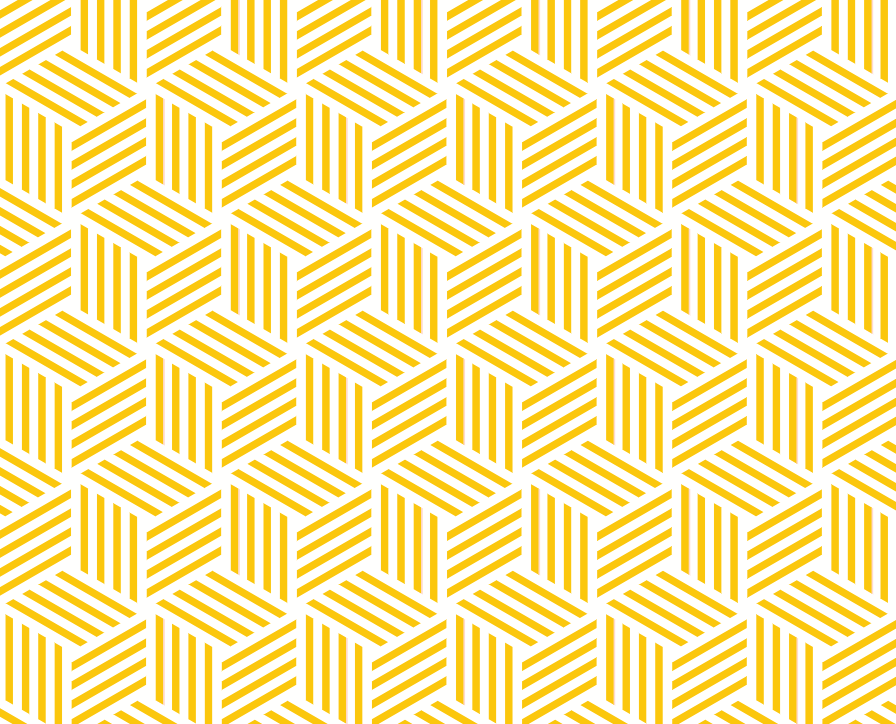
A WebGL 2 fragment shader for this pattern:

```glsl
#version 300 es
precision highp float;

uniform vec2 u_resolution;
out vec4 fragColor;

vec2 direction(float degrees) {
    float a = radians(degrees);
    return vec2(cos(a), sin(a));
}

float hash(float n) {
    return fract(sin(n * 12.9898 + 4.1) * 43758.5453);
}

// Offset from the nearest point of a triangular lattice with spacing 1
vec2 latticeOffset(vec2 p) {
    vec2 size = vec2(1.0, sqrt(3.0));
    vec2 a = mod(p + 0.5 * size, size) - 0.5 * size;
    vec2 b = mod(p, size) - 0.5 * size;
    return dot(a, a) < dot(b, b) ? a : b;
}

// Four parallel bars with slanted ends, filling one rhombic face
float barsDistance(float across, float along) {
    const float pitch = 0.109;
    float bar = abs(fract(across / pitch) - 0.5) * pitch - 0.0247;
    return max(bar, max(abs(across) - 2.0 * pitch, abs(along) - 0.248));
}

void main() {
    // One unit is the width of a cube
    float scale = 5.967 / u_resolution.x;
    vec2 p = gl_FragCoord.xy * scale - vec2(2.475, 2.212);

    vec3 white = vec3(1.0, 1.0, 0.995);
    vec3 yellow = vec3(0.985, 0.78, 0.05);
    vec3 pink = vec3(1.0, 0.76, 0.68);
    float ink = 0.0;
    float fringe = 0.0;

    // Three faces turned by 120 degrees around the front corner of each cube
    for (int face = 0; face < 3; face++) {
        float turn = 120.0 * float(face);
        vec2 q = latticeOffset(p - direction(210.0 + turn) / sqrt(12.0));
        float across = dot(q, direction(180.0 + turn));
        float along = dot(q, direction(240.0 + turn));
        float d = barsDistance(across, along);
        ink = max(ink, 1.0 - smoothstep(-0.6 * scale, 0.6 * scale, d));

        // Faint pink fringe beside some columns of upright bars
        if (face == 0) {
            float column = floor(across / 0.109) + 7.0 * round(2.0 * (p.x - q.x));
            float shifted = barsDistance(across + 0.011, along);
            float edge = 1.0 - smoothstep(-0.6 * scale, 0.6 * scale, shifted);
            fringe = edge * step(0.75, hash(column));
        }
    }

    vec3 color = mix(white, pink, 0.6 * fringe);
    fragColor = vec4(mix(color, yellow, ink), 1.0);
}
```
